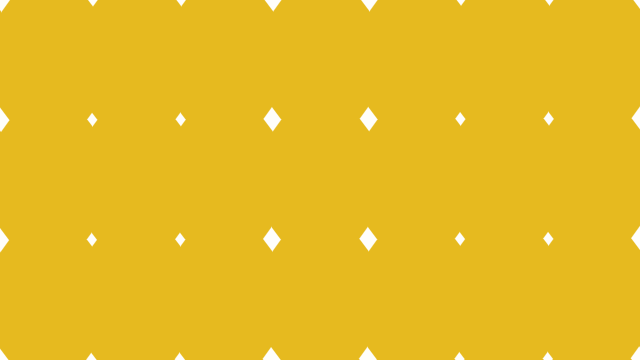
This pattern is drawn by a Shadertoy shader. Its source:

```glsl
// Rows of small and large white diamonds, paired in mirrored groups on a flat yellow ground.

// Approximate signed distance to a diamond with the given half width and half height.
float diamond(vec2 p, vec2 halfSize) {
    vec2 q = abs(p) / halfSize;
    return (q.x + q.y - 1.0) * halfSize.x * halfSize.y / length(halfSize);
}

void mainImage(out vec4 fragColor, in vec2 fragCoord) {
    vec2 uv = fragCoord / iResolution.y;

    // Slight skew of the rows and columns
    vec2 p = uv - vec2(0.0035 * (uv.y - 0.5), 0.0005 + 0.002 * uv.x);

    // Three rows per canvas height; each group spans a little over one height
    float period = 1.0225;
    float x = mod(p.x - 0.3785 + 0.5 * period, period) - 0.5 * period;
    float y = (fract(p.y * 3.0 + 0.5) - 0.5) / 3.0;

    // Small diamonds sit inside each group, large ones at its ends
    float side = x < 0.0 ? -1.0 : 1.0;
    bool large = abs(x) > 0.24;
    vec2 local = vec2(x - side * (large ? 0.3775 : 0.1227), y);
    local += 0.04 * local.yx;
    vec2 halfSize = large ? vec2(0.0248, 0.0338) : vec2(0.0142, 0.0190);

    // Smooth edge about one pixel wide
    float edge = 0.75 / iResolution.y;
    float ink = 1.0 - smoothstep(-edge, edge, diamond(local, halfSize));

    vec3 yellow = vec3(0.90, 0.73, 0.12);
    vec3 white = vec3(1.0, 0.995, 0.98);
    fragColor = vec4(mix(yellow, white, ink), 1.0);
}
```
